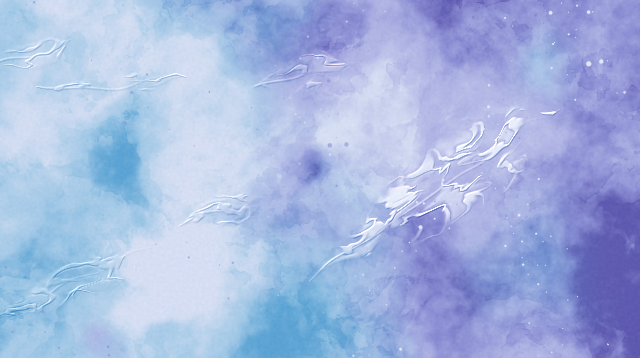
Write a Shadertoy shader that draws this texture.

```glsl
const vec3 PALE = vec3(0.835, 0.87, 0.95);
const vec3 SKY = vec3(0.645, 0.79, 0.905);
const vec3 CYAN = vec3(0.36, 0.64, 0.83);
const vec3 LILAC = vec3(0.69, 0.71, 0.895);
const vec3 VIOLET = vec3(0.55, 0.56, 0.83);
const vec3 INDIGO = vec3(0.37, 0.35, 0.69);
const vec3 WHITE = vec3(0.93, 0.95, 0.99);
const float WARP = 0.22;
const float BASE_DEPTH = 0.30;
const float VIOLET_DEPTH = 0.25;
const float POOL_GAIN = 1.15;
const float BRUSH = 0.18;
const float MOTTLE = 0.20;
const float GRAIN = 0.17;
const float RELIEF = 1.5;
const vec2 BRUSH_AXIS = vec2(0.84, 0.54);
const vec2 LIGHT_STEP = vec2(-0.002, 0.003);

// Pigment pools: centre, radius, change of depth
const vec4 POOLS[12] = vec4[12](
    vec4(0.46, 0.23, 0.22, -0.30), vec4(1.09, 0.72, 0.24, -0.42),
    vec4(0.58, 0.62, 0.24, -0.26), vec4(0.40, 0.53, 0.15, 0.46),
    vec4(0.12, 0.17, 0.20, 0.27), vec4(0.80, 0.08, 0.18, 0.40),
    vec4(0.88, 0.93, 0.16, 0.30), vec4(1.32, 0.95, 0.24, 0.35),
    vec4(0.87, 0.49, 0.05, 0.30), vec4(1.70, 0.12, 0.26, 0.40),
    vec4(1.32, 0.14, 0.12, 0.22), vec4(0.10, 0.70, 0.20, -0.20));
// Hue spots: centre, radius, shift towards violet
const vec4 SPOTS[4] = vec4[4](
    vec4(1.53, 0.85, 0.08, -0.65), vec4(1.48, 0.25, 0.14, -0.40),
    vec4(0.82, 0.08, 0.18, -0.50), vec4(0.28, 0.02, 0.06, 0.70));
// Raised strokes: both ends, then width and opacity
const vec4 STROKES[6] = vec4[6](
    vec4(0.86, 0.22, 1.56, 0.70), vec4(-0.05, 0.08, 0.46, 0.34),
    vec4(0.70, 0.75, 0.97, 0.83), vec4(-0.04, 0.80, 0.20, 0.88),
    vec4(0.50, 0.37, 0.74, 0.44), vec4(0.10, 0.76, 0.52, 0.79));
const vec2 STROKE_STYLE[6] = vec2[6](
    vec2(0.120, 0.90), vec2(0.060, 0.16), vec2(0.055, 0.35),
    vec2(0.040, 0.15), vec2(0.050, 0.25), vec2(0.035, 0.12));

vec3 hash3(vec2 p) {
    vec3 q = fract(p.xyx * vec3(0.1031, 0.1030, 0.0973));
    q += dot(q, q.yxz + 33.33);
    return fract((q.xxy + q.yzz) * q.zyx);
}

float corner(vec2 cell, vec2 offset) {
    return dot(hash3(cell).xy * 2.0 - 1.0, offset);
}

float gradientNoise(vec2 p) {
    vec2 i = floor(p), f = p - i;
    vec2 u = f * f * f * (f * (f * 6.0 - 15.0) + 10.0);
    vec2 e = vec2(1.0, 0.0);
    return mix(mix(corner(i, f), corner(i + e, f - e), u.x),
               mix(corner(i + e.yx, f - e.yx), corner(i + 1.0, f - 1.0), u.x), u.y);
}

float fbm(vec2 p) {
    float sum = 0.0, amp = 0.7;
    for (int i = 0; i < 5; i++) {
        sum += amp * gradientNoise(p);
        p = mat2(1.6, 1.2, -1.2, 1.6) * p + 11.7;
        amp *= 0.52;
    }
    return sum;
}

float blob(vec2 p, vec4 b) {
    vec2 d = (p - b.xy) / b.z;
    return b.w * exp(-dot(d, d));
}

// Thickness of a stringy film of paint stretched between two ends
float strokeHeight(vec2 p, vec4 ends, float width) {
    vec2 axis = ends.zw - ends.xy;
    float len = length(axis);
    axis /= len;
    vec2 d = p - ends.xy;
    float along = dot(d, axis), across = dot(d, vec2(-axis.y, axis.x));
    float t = along / len;
    if (t < 0.0 || t > 1.0 || abs(across) > width + 0.05) return 0.0;
    across += 0.05 * gradientNoise(vec2(along * 6.0, ends.x * 9.0 + 0.5));
    float taper = smoothstep(0.0, 0.5, t) * (1.0 - smoothstep(0.75, 1.0, t));
    float mask = 1.0 - smoothstep(0.5, 1.0, abs(across) / (width * taper + 0.002));
    vec2 q = vec2(along * 12.0, across * 26.0) + ends.xy * 13.0;
    q += 0.9 * vec2(gradientNoise(q * 0.7), gradientNoise(q * 0.7 + 5.3));
    q += 0.4 * vec2(gradientNoise(q * 2.1), gradientNoise(q * 2.1 + 8.9));
    float n = gradientNoise(q);
    float strand = 1.0 - smoothstep(0.03, 0.11, abs(n));
    float film = 0.6 * smoothstep(0.04, 0.25, n);
    float broken = smoothstep(-0.15, 0.05, gradientNoise(q * 0.5 + 2.7));
    float core = (1.0 - smoothstep(0.0, 0.005, abs(across))) * smoothstep(0.0, 0.1, t) * (1.0 - t);
    return max(max(strand, film) * mask * broken, 0.8 * core);
}

// Scattered droplets: x is white paint, y is dark pigment
vec2 droplets(vec2 p, float density, float pixel) {
    vec2 g = p * density, cell = floor(g);
    vec3 h = hash3(cell + density), k = hash3(cell + density + 57.0);
    float radius = mix(0.06, 0.16, k.x * k.x * k.x);
    float edge = pixel * density * 0.7;
    float dist = length(g - cell - 0.25 - 0.5 * h.xy);
    float cover = 1.0 - smoothstep(radius - edge, radius + edge, dist);
    float here = step(0.93 - 0.6 * gradientNoise(p * 3.0 + 6.0), h.z);
    return cover * here * (k.y < 0.6 ? vec2(0.85, 0.0) : vec2(0.0, 0.6));
}

void mainImage(out vec4 fragColor, in vec2 fragCoord) {
    float pixel = 1.0 / iResolution.y;
    vec2 p = fragCoord * pixel;
    vec2 w = p + WARP * vec2(fbm(p * 2.8), fbm(p * 2.8 + 7.3));

    // Hue runs from cyan on the left to violet on the right
    float hue = smoothstep(0.45, 1.08, p.x + 0.25 * (p.y - 0.5) + 0.6 * fbm(w * 2.2 + 3.1));
    for (int i = 0; i < 4; i++) hue += blob(w, SPOTS[i]);
    hue = clamp(hue, 0.0, 1.0);

    // Depth of the wash: pools, soft clouds and diagonal brushing
    float depth = BASE_DEPTH + VIOLET_DEPTH * hue + 0.62 * fbm(w * 2.6 + 1.7);
    for (int i = 0; i < 12; i++) depth += POOL_GAIN * blob(w, POOLS[i]);
    vec2 brushed = vec2(dot(w, BRUSH_AXIS), dot(w, vec2(-BRUSH_AXIS.y, BRUSH_AXIS.x)));
    depth += BRUSH * fbm(brushed * vec2(5.0, 9.0) + 15.3);

    // Mottling, crisp bloom edges at two sizes, and granulation
    depth += MOTTLE * fbm(p * 9.0 + 21.0);
    for (int i = 0; i < 2; i++) {
        float size = 5.0 + 9.0 * float(i);
        float bloom = fbm(mix(p, w, 0.5) * size + 4.0) - 0.05;
        float wet = smoothstep(-0.1, 0.15, gradientNoise(p * 3.5 + 9.0 + size));
        depth += wet * (0.08 * smoothstep(-0.02, 0.02, bloom) + 0.06 * exp(-bloom * bloom * 2500.0) - 0.03);
    }
    depth += GRAIN * (0.35 + depth) * fbm(p * 28.0);
    depth = clamp(depth, 0.0, 1.0);

    vec3 cool = mix(mix(PALE, SKY, smoothstep(0.0, 0.42, depth)), CYAN, smoothstep(0.36, 0.8, depth));
    vec3 warm = mix(PALE, LILAC, smoothstep(0.08, 0.45, depth));
    warm = mix(warm, VIOLET, smoothstep(0.42, 0.74, depth));
    warm = mix(warm, INDIGO, smoothstep(0.66, 1.0, depth));
    vec3 color = mix(cool, warm, hue);

    // Raised strokes, lit from the upper left
    for (int i = 0; i < 6; i++) {
        float h = strokeHeight(p, STROKES[i], STROKE_STYLE[i].x);
        float relief = h - strokeHeight(p + LIGHT_STEP, STROKES[i], STROKE_STYLE[i].x);
        color = mix(color, WHITE, h * STROKE_STYLE[i].y);
        color += RELIEF * relief * vec3(0.15, 0.11, 0.07);
    }

    // Spatter and paper tooth
    vec2 spatter = max(droplets(p, 21.0, pixel), droplets(p, 45.0, pixel));
    color = mix(color, WHITE, spatter.x * smoothstep(0.5, 1.2, p.x));
    color = mix(color, VIOLET, spatter.y);
    color += 0.025 * gradientNoise(p * 110.0);
    fragColor = vec4(clamp(color, 0.0, 1.0), 1.0);
}
```
